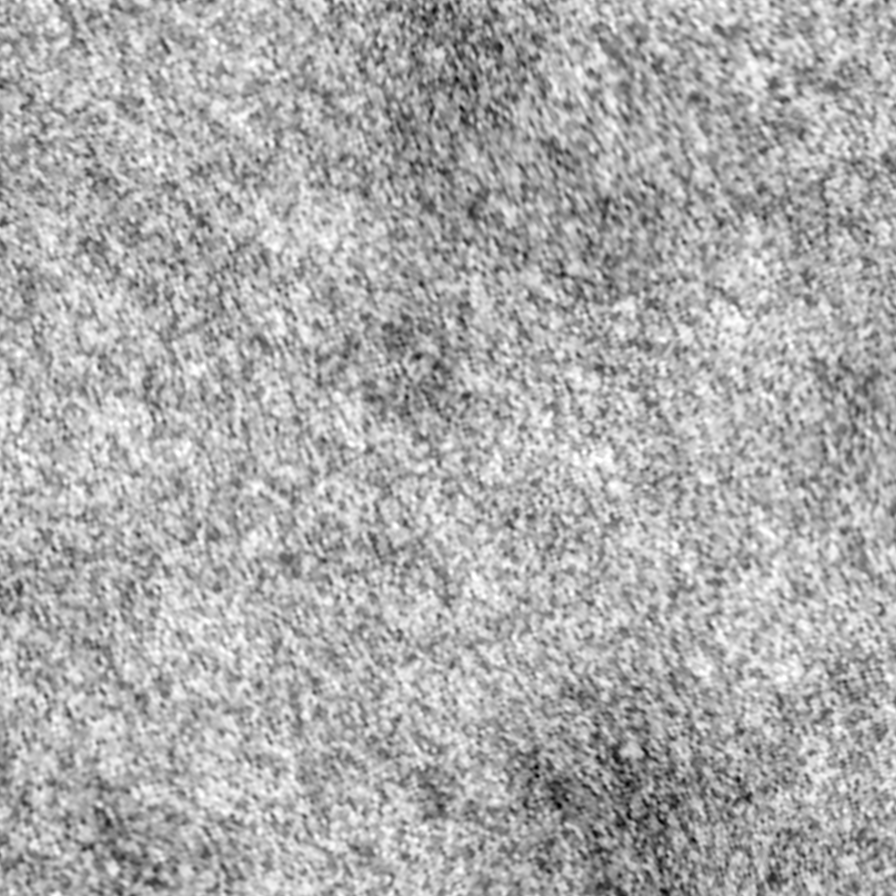
Reproduce this texture procedurally as a WebGL 1 fragment shader.

```glsl
precision highp float;
// Draws a grey, mottled felt-like surface: fine slanted grain over soft dark patches.

uniform vec2 u_resolution;

// Tone
const float BASE_TONE = 0.712;
const float SHADOW_SKEW = 0.5;     // bends the tones towards the dark end

// Grain: cells across the canvas (across, along the fibre) and strength
const float FIBRE_ANGLE = 0.50;    // lean from the vertical, in radians
const vec2 FIBRE_CELLS = vec2(195.0, 115.0);
const float FIBRE_STRENGTH = 0.090;
const float SPECK_ANGLE = 1.10;
const vec2 SPECK_CELLS = vec2(205.0, 190.0);
const float SPECK_STRENGTH = 0.070;
const vec2 TUFT_CELLS = vec2(68.0, 36.0);
const float TUFT_STRENGTH = 0.036;

// Broad unevenness
const float CLUMP_CELLS = 17.0;
const float CLUMP_STRENGTH = 0.028;
const float CLOUD_CELLS = 6.0;
const float CLOUD_STRENGTH = 0.024;
const float BEND_CELLS = 3.0;
const float BEND_AMOUNT = 0.012;
const float PATCH_RAGGEDNESS = 0.018;

// Spread of plain value noise, used to scale it to unit deviation
const float NOISE_DEVIATION = 0.214;

float hash(vec2 cell) {
  return fract(sin(dot(cell, vec2(12.9898, 78.233))) * 43758.5453);
}

// Smooth value noise with mean 0 and deviation near 1
float noise(vec2 p) {
  vec2 cell = floor(p);
  vec2 f = fract(p);
  f = f * f * (3.0 - 2.0 * f);
  float low = mix(hash(cell), hash(cell + vec2(1.0, 0.0)), f.x);
  float high = mix(hash(cell + vec2(0.0, 1.0)), hash(cell + vec2(1.0, 1.0)), f.x);
  return (mix(low, high, f.y) - 0.5) / NOISE_DEVIATION;
}

vec2 noisePair(vec2 p) {
  return vec2(noise(p), noise(p + vec2(37.0, 91.0)));
}

vec2 rotate(vec2 p, float angle) {
  float c = cos(angle);
  float s = sin(angle);
  return vec2(c * p.x + s * p.y, c * p.y - s * p.x);
}

// Soft elliptical patch, 1 at its centre
float softPatch(vec2 p, vec2 centre, vec2 radius) {
  vec2 d = (p - centre) / radius;
  return exp(-dot(d, d));
}

// Dark stains at the top, middle and lower edge
float stains(vec2 p) {
  float dark = 0.17 * softPatch(p, vec2(0.48, 0.88), vec2(0.10, 0.16));
  dark += 0.13 * softPatch(p, vec2(0.47, 0.58), vec2(0.07, 0.10));
  dark += 0.20 * softPatch(p, vec2(0.70, 0.05), vec2(0.17, 0.12));
  dark += 0.14 * softPatch(p, vec2(0.14, 0.03), vec2(0.11, 0.08));
  dark += 0.08 * softPatch(p, vec2(0.68, 0.69), vec2(0.07, 0.05));
  return dark;
}

void main() {
  vec2 p = gl_FragCoord.xy / u_resolution;

  // Bend the fibre direction gently over the surface
  vec2 bent = p + BEND_AMOUNT * noisePair(p * BEND_CELLS + 5.0);
  vec2 fibre = rotate(bent, FIBRE_ANGLE);
  vec2 speck = rotate(bent, SPECK_ANGLE);

  // Broad shading
  float tone = BASE_TONE;
  tone -= stains(p + PATCH_RAGGEDNESS * noisePair(p * CLUMP_CELLS));
  tone += CLOUD_STRENGTH * noise(fibre * CLOUD_CELLS + 11.0);
  tone += CLUMP_STRENGTH * noise(fibre * CLUMP_CELLS + 23.0);

  // Fine grain
  tone += TUFT_STRENGTH * noise(fibre * TUFT_CELLS + 41.0);
  tone += FIBRE_STRENGTH * noise(fibre * FIBRE_CELLS + 67.0);
  tone += SPECK_STRENGTH * noise(speck * SPECK_CELLS + 83.0);

  float offset = tone - BASE_TONE;
  tone -= SHADOW_SKEW * offset * offset;
  gl_FragColor = vec4(vec3(clamp(tone, 0.0, 1.0)), 1.0);
}
```
